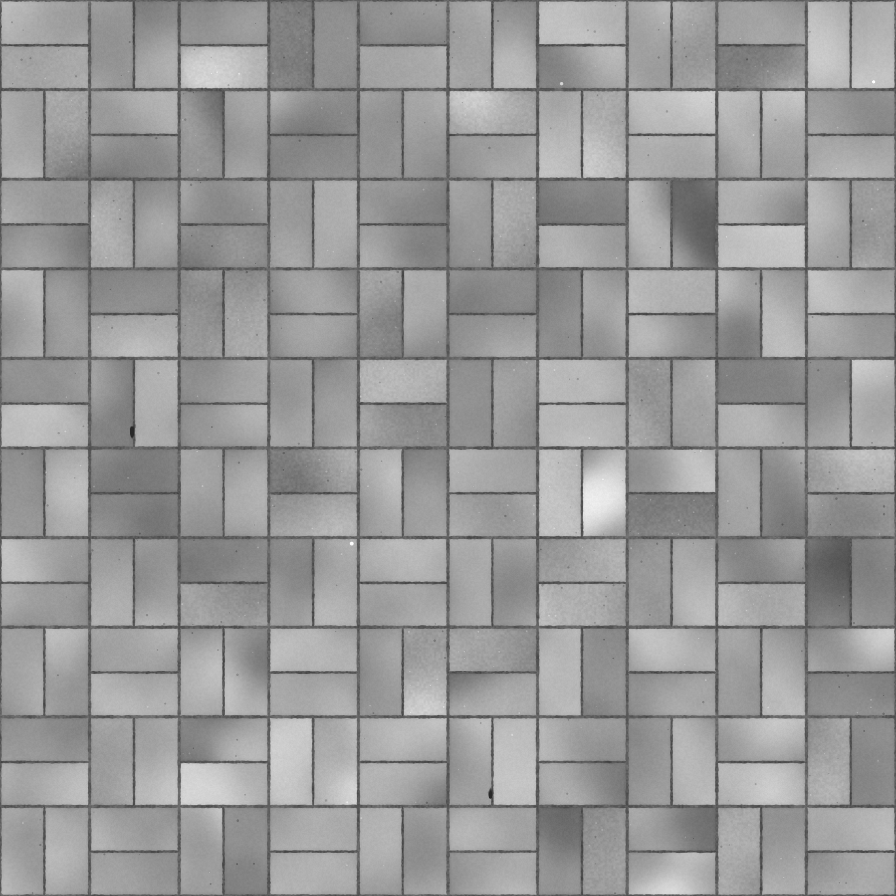
This texture is drawn by a WebGL 1 fragment shader. Its source:

```glsl
precision highp float;

uniform vec2 u_resolution;

float hash(vec2 p) {
    vec3 q = fract(vec3(p.xyx) * 0.1031);
    q += dot(q, q.yzx + 33.33);
    return fract((q.x + q.y) * q.z);
}

float noise(vec2 p) {
    vec2 i = floor(p);
    vec2 f = fract(p);
    f = f * f * (3.0 - 2.0 * f);
    return mix(mix(hash(i), hash(i + vec2(1.0, 0.0)), f.x),
               mix(hash(i + vec2(0.0, 1.0)), hash(i + 1.0), f.x), f.y);
}

// Scattered round specks: one candidate per grid square
float specks(vec2 p, float density, float radius, float blur) {
    vec2 id = floor(p);
    vec2 center = 0.3 + 0.4 * vec2(hash(id + 17.3), hash(id + 41.7));
    float size = radius * (0.4 + hash(id + 5.9));
    float present = step(1.0 - density, hash(id + 71.1));
    return present * (1.0 - smoothstep(size - blur, size + blur, length(fract(p) - center)));
}

void main() {
    vec2 p = 10.0 * gl_FragCoord.xy / u_resolution;
    float aa = max(0.008, 6.0 / min(u_resolution.x, u_resolution.y));

    // Square blocks, each split in two bricks, turned in checkerboard order
    vec2 cell = floor(p);
    vec2 f = fract(p);
    float turned = mod(cell.x + cell.y, 2.0);
    vec2 q = mix(f, f.yx, turned);
    float side = step(0.495, q.x);
    vec2 brick = vec2(cell.x * 2.0 + side, cell.y);

    // Brick tone with its own slanted cloudy gradient
    vec2 shift = 90.0 * vec2(hash(brick + 11.2), hash(brick + 29.4));
    vec2 slanted = vec2(1.3 * f.x + 0.7 * f.y, 1.2 * f.y - 0.6 * f.x);
    float cloud = noise(slanted + shift);
    float tone = 0.625 + 0.11 * (hash(brick + 3.7) - 0.5) + 0.25 * (cloud - 0.5);
    tone += 0.1 * (noise(p * 0.55 + 7.0) - 0.5);
    float accent = hash(brick + 53.8);
    tone += 0.16 * smoothstep(0.9, 1.0, accent) * smoothstep(0.3, 0.9, cloud);
    tone -= 0.13 * smoothstep(0.1, 0.0, accent) * smoothstep(0.7, 0.1, cloud);
    tone += 0.02 * (noise(p * 5.0 + shift) - 0.5);

    // Fine grain, rougher on some bricks
    float rough = smoothstep(0.7, 1.0, hash(brick + 83.5));
    tone += (0.02 + 0.035 * rough) * (noise(p * 42.0) - 0.5);
    tone += 0.025 * (noise(p * 90.0) - 0.5);

    // Small pits and pale flecks
    tone -= 0.13 * specks(p * 10.0, 0.018 + 0.06 * rough, 0.1, 8.0 * aa);
    tone += 0.1 * specks(p * 13.0 + 37.0, 0.01 + 0.06 * rough, 0.1, 10.0 * aa);
    tone += 0.3 * specks(p * 6.0 + 63.0, 0.001, 0.1, 5.0 * aa);

    // Joints: mottled around blocks, darker and finer between paired bricks
    vec2 border = min(f, 1.0 - f);
    float outer = min(border.x, border.y);
    float inner = abs(q.x - 0.495) + 0.004;
    float gap = min(outer, inner);
    float wobble = 0.006 * (noise(p * 17.0) - 0.5) + 0.006 * (noise(p * 47.0) - 0.5);
    tone -= 0.025 * (1.0 - smoothstep(0.015, 0.06, gap));
    float joint = 1.0 - smoothstep(0.017 - aa, 0.017 + aa, gap + wobble);
    float mortar = 0.33 + 0.1 * (noise(p * 9.0 + 15.0) - 0.5);
    mortar += 0.1 * (noise(p * 55.0) - 0.5) + 0.04 * step(outer, inner);
    tone = mix(tone, mortar, joint);

    // Occasional ragged black chips along the upright inner joints
    float along = 0.05 + 0.3 * hash(cell + 61.4);
    float chipSize = 0.6 + 0.5 * hash(cell + 19.8);
    vec2 offset = (q - vec2(0.475, along)) / (chipSize * vec2(0.038, 0.09));
    float chipShape = length(offset) + 1.1 * (noise(p * 19.0) - 0.5);
    float chip = (1.0 - turned) * step(0.88, hash(cell + 97.6));
    tone = mix(tone, 0.16, chip * (1.0 - smoothstep(0.65, 1.1, chipShape)));

    gl_FragColor = vec4(vec3(tone), 1.0);
}
```
